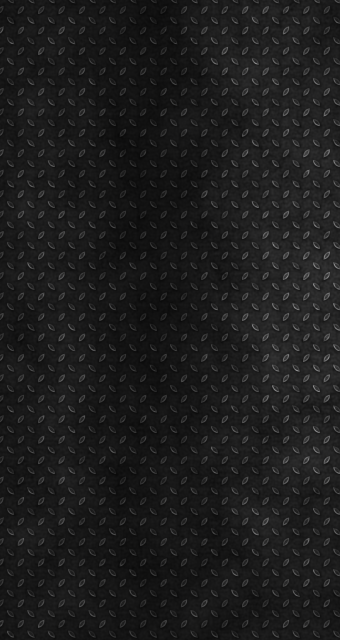
Give the GLSL for this texture, as a Shadertoy shader.

```glsl
#define REPEATS vec2(16.67, 31.28)
#define LENS_HALF vec2(0.108, 0.245)
#define RIM_WIDTH 0.028
#define RIM_GAIN 1.6
#define SHADOW_GAIN 0.62
#define MOTTLE 0.62
#define GRAIN 0.36
#define STEEL_TINT vec3(1.0, 1.0, 1.005)

vec2 hash2(vec2 p) {
    vec3 q = fract(p.xyx * vec3(0.1031, 0.1030, 0.0973));
    q += dot(q, q.yzx + 33.33);
    return fract((q.xx + q.yz) * q.zy);
}

float cornerSlope(vec2 cell, vec2 offset, vec2 f) {
    return dot(hash2(cell + offset) * 2.0 - 1.0, f - offset);
}

float gradientNoise(vec2 p) {
    vec2 i = floor(p), f = p - i;
    vec2 u = f * f * f * (f * (f * 6.0 - 15.0) + 10.0);
    float low = mix(cornerSlope(i, vec2(0, 0), f), cornerSlope(i, vec2(1, 0), f), u.x);
    float high = mix(cornerSlope(i, vec2(0, 1), f), cornerSlope(i, vec2(1, 1), f), u.x);
    return mix(low, high, u.y);
}

float fbm(vec2 p) {
    float sum = 0.0, amp = 0.6;
    for (int k = 0; k < 4; k++) {
        sum += amp * gradientNoise(p);
        p = mat2(1.6, 1.2, -1.2, 1.6) * p + 7.3;
        amp *= 0.6;
    }
    return sum;
}

float glow(vec2 p, vec2 center, vec2 radius) {
    vec2 d = (p - center) / radius;
    return exp(-dot(d, d));
}

// Signed distance to a pointed lens standing along y
float lensDistance(vec2 p) {
    float a = LENS_HALF.x, b = LENS_HALF.y;
    float shift = (b * b - a * a) / (2.0 * a);
    return length(vec2(abs(p.x) + shift, p.y)) - (shift + a);
}

// Relief of one lattice of lenses: x = rim light, y = shadow, z = body
vec3 treadRelief(vec2 p, vec2 origin, float angle, float farSide, float px) {
    vec2 id = floor(p - origin + 0.5);
    vec2 local = p - origin - id;
    vec2 wear = hash2(id + origin * 37.0 + 90.0);
    float c = cos(angle), s = sin(angle);
    vec2 q = vec2(c * local.x + s * local.y, c * local.y - s * local.x);
    float d = lensDistance(q);

    // The long side facing down catches most of the light
    float facing = smoothstep(-0.05, 0.05, q.x * sign(-s));
    float light = mix(farSide, 1.0, facing);
    float scuff = clamp(0.95 + 0.8 * gradientNoise(p * 5.0), 0.5, 1.4);
    float rim = 1.0 - smoothstep(0.0, RIM_WIDTH + 0.6 * px, abs(d + RIM_WIDTH));
    rim *= light * scuff * mix(0.8, 1.15, wear.x);

    float body = 1.0 - smoothstep(-px, px, d);
    float below = smoothstep(0.1, -0.15, local.y);
    float shadow = exp(-max(d, 0.0) * 15.0) * (1.0 - body) * mix(0.45, 1.0, below);
    return vec3(rim, shadow, body * mix(0.7, 1.2, wear.y));
}

void mainImage(out vec4 fragColor, in vec2 fragCoord) {
    vec2 uv = fragCoord / iResolution.xy;
    vec2 p = vec2(uv.x, uv.y - 1.0) * REPEATS;
    float px = REPEATS.y / iResolution.y;

    // Broad uneven lighting across the sheet
    float base = 0.076;
    base += 0.036 * glow(uv, vec2(0.14, 0.55), vec2(0.17, 0.75));
    base += 0.056 * glow(uv, vec2(0.88, 0.50), vec2(0.32, 0.62));
    base += 0.036 * glow(uv, vec2(0.97, 0.55), vec2(0.22, 0.24));
    base += 0.030 * glow(uv, vec2(0.75, 0.95), vec2(0.22, 0.18));
    base -= 0.016 * glow(uv, vec2(0.48, 0.75), vec2(0.14, 0.40));

    // Smudges, fine scratches and grain
    float smudge = fbm(p * 0.42 + 11.0);
    float scratch = gradientNoise(p * vec2(2.2, 6.0) + 40.0);
    float grain = gradientNoise(p * 7.3 + 3.0);
    base *= 1.0 + MOTTLE * smudge + GRAIN * (0.6 * scratch + grain);

    // Two interleaved lattices of opposite slant
    vec3 rising = treadRelief(p, vec2(0.02, 0.51), -0.66, 0.8, px);
    vec3 falling = treadRelief(p, vec2(0.52, 0.01), 0.80, 0.3, px);
    vec3 relief = rising + falling;

    float shade = base * (1.0 - SHADOW_GAIN * min(relief.y, 1.0));
    shade *= 1.0 + 0.35 * rising.z + 0.1 * falling.z;
    shade += base * RIM_GAIN * (0.85 * rising.x + 1.1 * falling.x);
    fragColor = vec4(clamp(shade * STEEL_TINT, 0.0, 1.0), 1.0);
}
```
